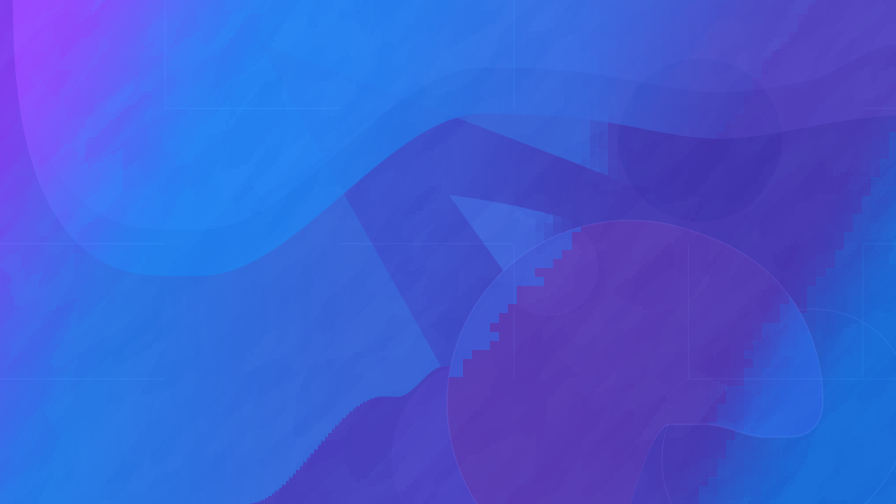
Reproduce this background procedurally as a WebGL 2 fragment shader.

```glsl
#version 300 es
precision highp float;
// Abstract blue and violet background of translucent waves, ribbons and a large rounded blob.
uniform vec2 u_resolution;
out vec4 outColor;

const vec3 AZURE = vec3(0.13, 0.49, 0.91);
const vec3 BLUE = vec3(0.23, 0.39, 0.84);
const vec3 COBALT = vec3(0.10, 0.42, 0.84);
const vec3 INDIGO = vec3(0.24, 0.33, 0.81);
const vec3 PURPLE = vec3(0.28, 0.23, 0.70);
const vec3 PLUM = vec3(0.35, 0.24, 0.71);
const vec3 VIOLET = vec3(0.59, 0.29, 1.00);
const vec3 GRAIN_TINT = vec3(0.008, 0.016, 0.010);
const vec2 BLOB_CENTER = vec2(1.25, 0.20);
const float BLOB_RADIUS = 0.363;
const float WAVE_GAP = 0.092;
const float STEP_SIZE = 0.018;
const float FINE_STEP = 0.007;
const float LINE_WIDTH = 0.0025;
const vec2 GRID_SIZE = vec2(0.346, 0.2685);
const vec2 GRID_ORIGIN = vec2(0.328, 0.248);

// Antialiased coverage of the region where d is negative.
float cover(float d) {
  return clamp(0.5 - d / max(fwidth(d), 1e-5), 0.0, 1.0);
}

float stroke(float d) {
  return 1.0 - smoothstep(0.0, LINE_WIDTH, abs(d));
}

float hash(vec2 p) {
  return fract(sin(dot(p, vec2(127.1, 311.7))) * 4375.85);
}

// Signed distance to the line a-b, negative on its right-hand side.
float side(vec2 p, vec2 a, vec2 b) {
  vec2 n = normalize(b - a);
  return n.x * (p.y - a.y) - n.y * (p.x - a.x);
}

// Cellular noise stretched along the diagonal: one flat value from -1 to 1 per patch.
float patches(vec2 p) {
  vec2 q = vec2((p.x - 0.9 * p.y) * 13.0, (0.9 * p.x + p.y) * 4.5);
  float nearest = 9.0, value = 0.0;
  for (int k = 0; k < 9; k++) {
    vec2 cell = floor(q) + vec2(k % 3 - 1, k / 3 - 1);
    float d = length(cell + vec2(hash(cell), hash(cell + 17.0)) - q);
    if (d < nearest) { nearest = d; value = hash(cell + 41.0) * 2.0 - 1.0; }
  }
  return value;
}

// Height of the lower edge of the upper wave.
float waveEdge(float x) {
  float bowl = pow(min(abs(x - 0.336) / 0.31, 1.0), 2.5);
  float left = 1.01 - 0.557 * pow(1.0 - bowl, 0.4);
  float dip = (x - 1.43) / 0.22;
  float right = 0.453 + 0.322 * smoothstep(0.40, 0.96, x) - 0.05 * exp(-dip * dip);
  return x < 0.336 ? left : right;
}

// Round body joined smoothly to a curved notch below.
float blobDistance(vec2 p) {
  vec2 d = p - BLOB_CENTER;
  float body = length(d) - BLOB_RADIUS - 0.02 * smoothstep(0.1, 0.37, d.x);
  float rise = 0.458 * smoothstep(1.13, 1.33, p.x) - 0.3 - 0.025 * smoothstep(1.4, 1.52, p.x);
  float notch = (rise - p.y) * 0.8;
  float h = max(0.06 - abs(body - notch), 0.0);
  return max(body, notch) + h * h * 4.2;
}

void main() {
  vec2 p = gl_FragCoord.xy / u_resolution.y;
  vec2 s = (floor(p / STEP_SIZE) + 0.5) * STEP_SIZE;
  vec2 fine = (floor(p / FINE_STEP) + 0.5) * FINE_STEP;
  float grain = 0.6 * patches(fine) + 0.5 * patches(fine * 2.3 + 3.0);
  float jitter = 0.02 * (hash(floor(p / STEP_SIZE)) - 0.5);

  // Ground, dark ribbon and its lighter fin
  vec3 col = mix(AZURE, BLUE, smoothstep(-0.1, 0.85, p.x + 0.03 * grain));
  vec3 dark = mix(INDIGO, PURPLE, smoothstep(0.75, 1.4, p.x - 0.15 * p.y + 0.1));
  float ribbon = cover(-side(p, vec2(0.694, 0.595), vec2(0.88, 0.264)));
  ribbon *= cover(side(p, vec2(0.671, 0.856), vec2(1.204, 0.653)));
  col = mix(col, dark, max(ribbon, smoothstep(1.14, 1.24, s.x + jitter)));
  float along = p.x - 0.891;
  float fin = cover(p.y - 0.613 + 0.12 * along + 0.35 * along * along);
  fin *= cover(-side(p, vec2(0.891, 0.613), vec2(0.995, 0.468)));
  fin *= 1.0 - smoothstep(1.05, 1.15, s.x + 0.2 * (0.55 - s.y) + jitter);
  col = mix(col, vec3(0.26, 0.39, 0.85), fin);

  // Hill and disc along the bottom
  float hill = 0.213 * smoothstep(0.49, 0.76, fine.x) + 0.06 * smoothstep(0.79, 0.88, p.x);
  float hillMask = cover(p.y - hill) * (1.0 - smoothstep(1.2, 1.35, p.x));
  col = mix(col, vec3(0.29, 0.25, 0.74), hillMask * 0.93);
  col += vec3(0.015, 0.01, 0.02) * cover(length(p - vec2(0.98, 0.09)) - 0.203);

  // Blue light in the lower right corner
  float diagonal = p.x - 0.55 * p.y + 0.03 * grain;
  float blocky = s.x - 0.55 * s.y + jitter;
  float corner = smoothstep(1.29, 1.58, mix(diagonal, blocky, 0.6));
  col = mix(col, COBALT, mix(corner, step(1.38, blocky), 0.2));

  // Large blob, with a blue facet at its upper left
  float blob = blobDistance(p);
  float facet = cover(0.0) + 0.5 * sign(side(s, vec2(0.93, 0.285), vec2(1.135, 0.53)) + jitter);
  vec3 blobColor = mix(PLUM, PURPLE, 0.55 * smoothstep(1.0, 1.5, p.x - 0.4 * p.y));
  blobColor += 0.016 * cover(length(p - vec2(1.09, 0.47)) - 0.097);
  blobColor = mix(blobColor, vec3(0.25, 0.36, 0.84), facet * 0.9);
  float glow = smoothstep(1.27, 1.45, mix(diagonal, blocky, 0.5));
  blobColor = mix(blobColor, vec3(0.17, 0.40, 0.87), mix(glow, step(1.33, blocky), 0.2));
  col = mix(col, blobColor, cover(blob) * 0.95) + 0.04 * stroke(blob);

  // Two stacked translucent waves
  float edge = waveEdge(p.x);
  float lower = cover(edge - p.y);
  float upper = cover(edge + WAVE_GAP + 0.05 * smoothstep(1.6, 1.78, p.x) - p.y);
  float fade = mix(p.x, s.x + jitter, 0.6) - 0.35 * (s.y - 0.8) + 0.03 * grain;
  vec3 waveColor = mix(AZURE, BLUE, smoothstep(0.6, 1.2, fade));
  float dusk = mix(smoothstep(1.12, 1.5, fade), step(1.36, blocky + 0.4 - 0.1 * s.y), 0.15);
  col = mix(col, mix(waveColor, vec3(0.33, 0.25, 0.72), dusk), lower * 0.84);
  col += vec3(-0.005, 0.012, 0.02) * lower + vec3(0.012, 0.018, 0.02) * upper;

  // Violet light from the upper left
  float reach = p.x * 1.2 + (1.0 - p.y) * 0.6 + 0.035 * grain;
  col = mix(col, VIOLET - vec3(0.08, 0.04, 0.06) * (1.0 - lower), smoothstep(0.72, 0.05, reach));

  // Faint discs, sparse grid segments and grain
  col -= vec3(0.02, 0.012, 0.012) * cover(length(p - vec2(1.389, 0.722)) - 0.162);
  vec2 r = p - vec2(1.56, 0.14);
  float ring = length(r) - 0.24 - 0.06 * r.x * r.y / max(dot(r, r), 1e-4);
  col += 0.035 * stroke(ring) * smoothstep(-0.03, 0.03, blob);
  vec2 grid = (p - GRID_ORIGIN) / GRID_SIZE;
  vec2 offset = (fract(grid + 0.5) - 0.5) * GRID_SIZE;
  float lines = stroke(offset.x) * step(0.6, hash(floor(grid + vec2(0.5, 0)) + 3.0));
  lines = max(lines, stroke(offset.y) * step(0.6, hash(floor(grid + vec2(0, 0.5)) + 8.0)));
  col += vec3(0.015, 0.03, 0.025) * lines + GRAIN_TINT * grain;
  outColor = vec4(clamp(col, 0.0, 1.0), 1.0);
}
```
